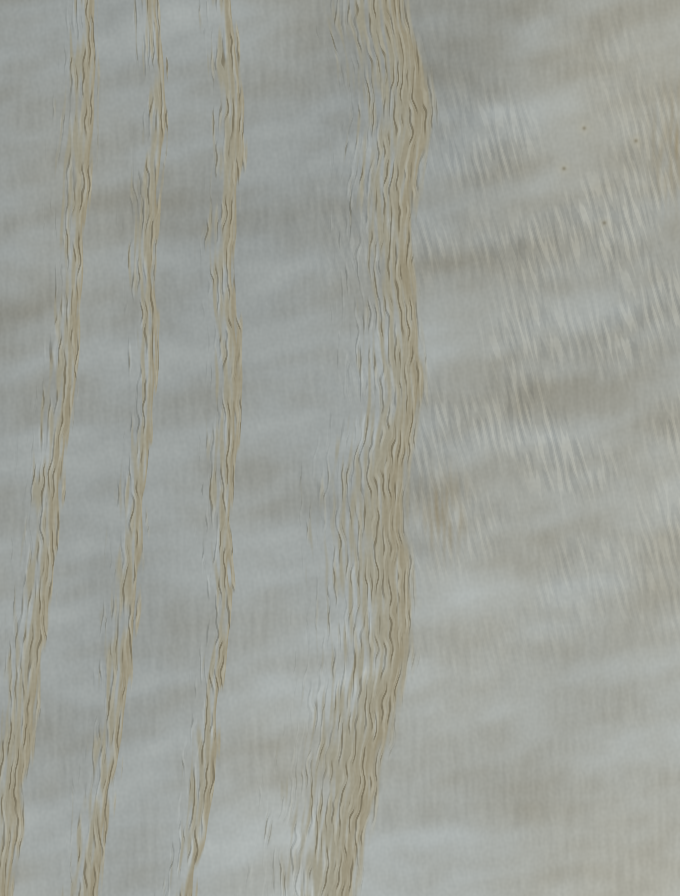
Give the GLSL for this texture, as a Shadertoy shader.

```glsl
// Tones
const vec3 GREY_DARK = vec3(0.495, 0.512, 0.505);
const vec3 GREY_LIGHT = vec3(0.695, 0.718, 0.710);
const vec3 WARM_SHIFT = vec3(0.018, 0.003, -0.020);
const vec3 VEIN_BODY = vec3(0.605, 0.590, 0.515);
const vec3 VEIN_CREAM = vec3(0.705, 0.690, 0.615);
const vec3 VEIN_DARK = vec3(0.390, 0.355, 0.270);
const vec3 AMBER = vec3(0.565, 0.510, 0.390);

// Veins: right edge at the top, sideways drift, drift curve, width, wobble
const int VEINS = 4;
const float VEIN_X[VEINS] = float[](0.109, 0.181, 0.267, 0.472);
const float VEIN_DRIFT[VEINS] = float[](0.096, 0.073, 0.051, 0.076);
const float VEIN_CURVE[VEINS] = float[](1.6, 2.5, 4.0, 4.0);
const float VEIN_WIDTH[VEINS] = float[](0.026, 0.020, 0.021, 0.062);
const float VEIN_WOBBLE[VEINS] = float[](0.005, 0.005, 0.007, 0.017);

// Grain
const float FIBRE_COUNT = 145.0;
const float FIBRE_FOLLOW = 0.42;
const vec2 FRAY_FREQ = vec2(190.0, 21.0);
const vec2 FLECK_FREQ = vec2(220.0, 27.0);
const vec2 RIPPLE_FREQ = vec2(4.0, 13.0);
const float RIPPLE_TILT = 0.16;
const float FLECK_SLANT = 0.24;
const float FLECK_GAIN = 0.060;
const float DUST_GAIN = 0.012;
const int PINS = 4;

vec2 hash2(vec2 p) {
    vec3 q = fract(p.xyx * vec3(0.1031, 0.1030, 0.0973));
    q += dot(q, q.yzx + 33.33);
    return fract((q.xx + q.yz) * q.zy);
}

float gradientAt(vec2 cell, vec2 offset) {
    float angle = 6.2832 * hash2(cell).x;
    return dot(vec2(cos(angle), sin(angle)), offset);
}

float gradientNoise(vec2 p) {
    vec2 i = floor(p), f = fract(p);
    vec2 u = f * f * f * (f * (f * 6.0 - 15.0) + 10.0);
    vec2 e = vec2(1.0, 0.0);
    float low = mix(gradientAt(i, f), gradientAt(i + e, f - e), u.x);
    float high = mix(gradientAt(i + e.yx, f - e.yx), gradientAt(i + 1.0, f - 1.0), u.x);
    return 1.4 * mix(low, high, u.y);
}

float spot(vec2 p, vec2 centre, vec2 radius) {
    vec2 d = (p - centre) / radius;
    return exp(-dot(d, d));
}

// Right edge of a vein at depth t below the top
float veinEdge(int i, float t) {
    float bulge = sin(22.0 * t - 1.3) * exp(-2.5 * t);
    float seed = float(i) * 7.3;
    float wander = 0.6 * gradientNoise(vec2(t * 7.0 + 0.4, seed + 20.5))
                 + 0.35 * gradientNoise(vec2(t * 19.0, seed + 60.5));
    return VEIN_X[i] - VEIN_DRIFT[i] * pow(t, VEIN_CURVE[i])
         + VEIN_WOBBLE[i] * (bulge + wander);
}

// Pale wood with cross ripples, soft streaks and slanted flecks
vec3 wood(vec2 p) {
    vec2 r = vec2(p.x, p.y + RIPPLE_TILT * p.x);
    float cloud = gradientNoise(p * vec2(4.0, 3.0) + 8.2);
    float ripple = gradientNoise(r * RIPPLE_FREQ + 0.5 * cloud + 3.7)
                 + 0.55 * gradientNoise(r * RIPPLE_FREQ * 2.3 + 31.0)
                 + 0.30 * gradientNoise(r * RIPPLE_FREQ * vec2(7.0, 4.0) + 12.0);
    float streak = gradientNoise(p * vec2(170.0, 18.0) + 50.0)
                 * smoothstep(0.5, -0.4, ripple);
    float light = 0.36 + 0.30 * p.y * p.y + 0.28 * p.x + 0.28 * ripple + 0.14 * cloud + 0.10 * streak;
    float right = smoothstep(0.38, 0.62, p.x);
    float warm = clamp(0.15 + 0.85 * right - 0.7 * ripple + 0.5 * cloud, 0.0, 1.5);
    vec3 col = mix(GREY_DARK, GREY_LIGHT, clamp(light, -0.05, 1.1)) + WARM_SHIFT * warm;

    vec2 f = vec2(p.x - FLECK_SLANT * p.y, p.y) * FLECK_FREQ;
    float fleck = gradientNoise(f + 70.0);
    fleck = smoothstep(0.08, 0.42, fleck) - 0.8 * smoothstep(0.12, 0.45, -fleck);
    float patches = smoothstep(-0.4, 0.3, gradientNoise(p * vec2(9.0, 10.0) + 90.0));
    float zone = smoothstep(0.30, 0.56, p.x) * smoothstep(-0.05, 0.25, p.y)
               * (1.0 - smoothstep(0.45, 0.85, p.y));
    return col + FLECK_GAIN * fleck * (0.07 + 0.75 * zone * patches) * vec3(1.0, 0.95, 0.82);
}

void mainImage(out vec4 fragColor, in vec2 fragCoord) {
    vec2 p = fragCoord / iResolution.y;
    p.y = 1.0 - p.y;
    vec3 col = wood(p);

    // Amber stains and pin knots
    float stain = spot(p, vec2(0.495, 0.575), vec2(0.022, 0.040))
                + spot(p, vec2(0.755, 0.165), vec2(0.025, 0.060));
    float stainGrain = gradientNoise(p * vec2(190.0, 25.0));
    col = mix(col, AMBER, clamp(stain * (0.28 + 0.5 * stainGrain), 0.0, 0.6));
    for (int i = 0; i < PINS; i++) {
        vec2 h = hash2(vec2(float(i) * 5.7 + 2.0, 9.0));
        vec2 c = vec2(0.57 + 0.15 * h.x, 0.04 + 0.25 * h.y);
        col = mix(col, VEIN_CREAM, 0.35 * spot(p, c, vec2(0.007)));
        col = mix(col, VEIN_DARK, 0.40 * spot(p, c, vec2(0.0022)));
    }

    // Fibrous veins: firm amber right edge, frayed left edge
    float bend = 0.9 * gradientNoise(p * vec2(24.0, 15.0))
               + 0.45 * gradientNoise(p * vec2(70.0, 50.0) + 6.0);
    for (int i = 0; i < VEINS; i++) {
        float seed = float(i) * 17.0;
        float edge = veinEdge(i, p.y);
        float swell = gradientNoise(vec2(p.y * 5.0, seed + 4.5));
        float width = VEIN_WIDTH[i] * (0.9 + 0.25 * p.y + 0.5 * swell);
        vec2 q = vec2(p.x - FIBRE_FOLLOW * edge, p.y);
        float fray = gradientNoise(q * FRAY_FREQ + seed);
        float u = (edge - p.x + 0.008 * fray) / width;

        // Near-parallel threads, each broken along its length
        float phase = 6.2832 * (q.x * FIBRE_COUNT + bend);
        float gaps = gradientNoise(q * vec2(130.0, 27.0) + seed + 40.0);
        float broken = smoothstep(-0.22, 0.28, gaps);
        float crack = broken * smoothstep(0.45, 0.95, cos(phase));
        float ridge = smoothstep(0.1, 1.0, cos(phase - 2.3)) * (0.4 + 0.6 * broken);

        float inside = smoothstep(-0.10, 0.14, u);
        float body = inside * (1.0 - smoothstep(0.40, 1.30, u + 0.7 * fray));
        float fringe = inside * (1.0 - smoothstep(0.8, 1.9, u + 0.5 * swell + 0.6 * fray));
        float rim = smoothstep(-0.08, 0.12, u) * (1.0 - smoothstep(0.10, 0.60, u));

        vec3 vein = mix(VEIN_BODY, AMBER, 0.50 * rim);
        vein = mix(vein, VEIN_CREAM, clamp(0.10 + 0.45 * ridge + 0.40 * fray, 0.0, 1.0));
        vein = mix(vein, VEIN_DARK, 0.62 * crack);
        col = mix(col, vein, 0.85 * body);
        col += 0.075 * fringe * (1.0 - body) * (0.6 * ridge * broken - crack + 0.3 * fray);
    }

    // Fine surface dust
    float dust = gradientNoise(p * 230.0) + 0.6 * gradientNoise(p * vec2(310.0, 120.0) + 15.0);
    fragColor = vec4(col + DUST_GAIN * dust, 1.0);
}
```
